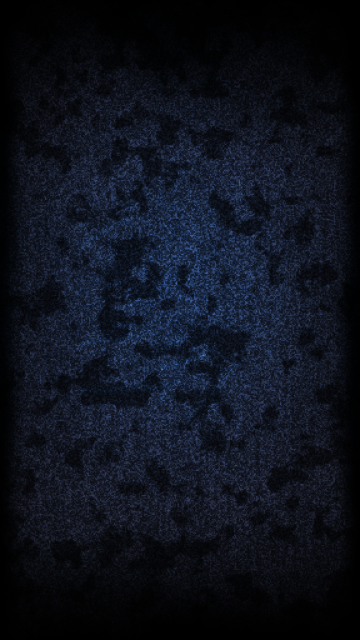
Write a Shadertoy shader that draws this texture.

```glsl
// Dark navy brushed, grainy wall with a soft blue glow, scuffs and black borders.

const vec3 WALL_COLOR = vec3(0.104, 0.115, 0.170);
const vec3 GLOW_COLOR = vec3(0.018, 0.083, 0.165);
const vec3 SCUFF_COLOR = vec3(0.025, 0.075, 0.130);
const vec2 GLOW_CENTER = vec2(0.275, 0.545);
const vec2 GLOW_RADIUS = vec2(0.185, 0.230);
const float GRAIN_SCALE = 512.0;  // grains per canvas height
const float GRAIN_FLOOR = 0.45;
const float GRAIN_GAIN = 1.75;
const float SCUFF_WIDTH = 0.0045;
const float STAIN_WIDTH = 0.024;
const float WEAR_SCALE = 42.0;
const float WEAR_DEPTH = 0.58;

// Segments as start.xy, end.xy in canvas heights
const int SCUFF_COUNT = 8;
const vec4 SCUFFS[SCUFF_COUNT] = vec4[](
    vec4(0.130, 0.464, 0.224, 0.482), vec4(0.254, 0.426, 0.332, 0.451),
    vec4(0.130, 0.393, 0.260, 0.401), vec4(0.293, 0.349, 0.367, 0.427),
    vec4(0.273, 0.711, 0.306, 0.755), vec4(0.124, 0.616, 0.195, 0.659),
    vec4(0.241, 0.453, 0.280, 0.473), vec4(0.247, 0.375, 0.280, 0.408));

const int STAIN_COUNT = 9;
const vec4 STAINS[STAIN_COUNT] = vec4[](
    vec4(0.228, 0.655, 0.180, 0.492), vec4(0.352, 0.690, 0.372, 0.675),
    vec4(0.341, 0.570, 0.371, 0.577), vec4(0.306, 0.464, 0.326, 0.473),
    vec4(0.140, 0.366, 0.228, 0.378), vec4(0.352, 0.479, 0.390, 0.427),
    vec4(0.195, 0.902, 0.352, 0.922), vec4(0.443, 0.974, 0.514, 0.883),
    vec4(0.010, 0.824, 0.065, 0.840));

float hash(vec2 cell) {
    vec3 h = fract(cell.xyx * 0.1031);
    h += dot(h, h.yzx + 33.33);
    return fract((h.x + h.y) * h.z);
}

float valueNoise(vec2 p) {
    vec2 cell = floor(p);
    vec2 f = fract(p);
    f = f * f * (3.0 - 2.0 * f);
    float low = mix(hash(cell), hash(cell + vec2(1.0, 0.0)), f.x);
    float high = mix(hash(cell + vec2(0.0, 1.0)), hash(cell + 1.0), f.x);
    return mix(low, high, f.y);
}

float fbm(vec2 p) {
    float sum = 0.0;
    float weight = 0.5;
    for (int i = 0; i < 5; i++) {
        sum += weight * valueNoise(p);
        p = mat2(1.6, 1.2, -1.2, 1.6) * p + 17.3;
        weight *= 0.5;
    }
    return sum;
}

float segmentDistance(vec2 p, vec4 s) {
    vec2 along = s.zw - s.xy;
    vec2 offset = p - s.xy;
    return length(offset - along * clamp(dot(offset, along) / dot(along, along), 0.0, 1.0));
}

float gaussian(float x) {
    return exp(-x * x);
}

// Darkness towards the four borders, with a ragged upper edge
float borderFade(vec2 p, float width, float ragged) {
    float inset = min(p.x, width - p.x);
    float sides = smoothstep(0.003, 0.045, inset + 0.02 * ragged)
                * (0.70 + 0.30 * smoothstep(0.0, 0.18, inset));
    float bottom = smoothstep(-0.01, 0.24, p.y + 0.06 * ragged);
    float top = smoothstep(-0.01, 0.29, 1.0 - p.y + 0.10 * ragged);
    return sides * bottom * top;
}

void mainImage(out vec4 fragColor, in vec2 fragCoord) {
    vec2 p = fragCoord / iResolution.y;
    float width = iResolution.x / iResolution.y;
    float blotch = fbm(p * 15.0);
    float ragged = fbm(p * 11.0 + 40.0) - 0.5;

    // Wall and glow
    vec2 fromGlow = (p - GLOW_CENTER) / GLOW_RADIUS;
    float glow = exp(-dot(fromGlow, fromGlow));
    vec3 color = WALL_COLOR * borderFade(p, width, ragged) + GLOW_COLOR * glow;

    // Brushed texture: vertical overall, diagonal towards the top
    vec2 diagonal = mat2(0.75, 0.66, -0.66, 0.75) * p;
    float brushed = mix(valueNoise(p * vec2(210.0, 14.0)),
                        valueNoise(diagonal * vec2(170.0, 16.0)),
                        smoothstep(0.60, 0.85, p.y));
    color *= 0.86 + 0.28 * brushed;

    // Worn stains, broken up into dark speckles
    float stain = 0.0;
    vec2 warped = p + 0.05 * (vec2(blotch, ragged + 0.5) - 0.5);
    for (int i = 0; i < STAIN_COUNT; i++)
        stain = max(stain, gaussian(segmentDistance(warped, STAINS[i]) / STAIN_WIDTH));
    float speckle = fbm(p * WEAR_SCALE + 9.0);
    float wear = smoothstep(0.50, 0.68, speckle + 0.14 * stain + 0.5 * (blotch - 0.52));
    color *= 1.0 - WEAR_DEPTH * wear;

    // Bright curved scuffs
    float scuff = 0.0;
    vec2 bent = p + vec2(0.0, 0.014 * (valueNoise(p * 16.0) - 0.5));
    for (int i = 0; i < SCUFF_COUNT; i++)
        scuff = max(scuff, gaussian(segmentDistance(bent, SCUFFS[i]) / SCUFF_WIDTH));
    color += SCUFF_COLOR * scuff * (0.4 + 0.6 * glow) * (1.2 - speckle);

    // Fine grain, interpolated so that it scales with the canvas
    float grain = mix(valueNoise(p * GRAIN_SCALE - 0.5), valueNoise(p * GRAIN_SCALE * 0.61), 0.35);
    color *= GRAIN_FLOOR + GRAIN_GAIN * grain * grain;
    fragColor = vec4(clamp(color, 0.0, 1.0), 1.0);
}
```
